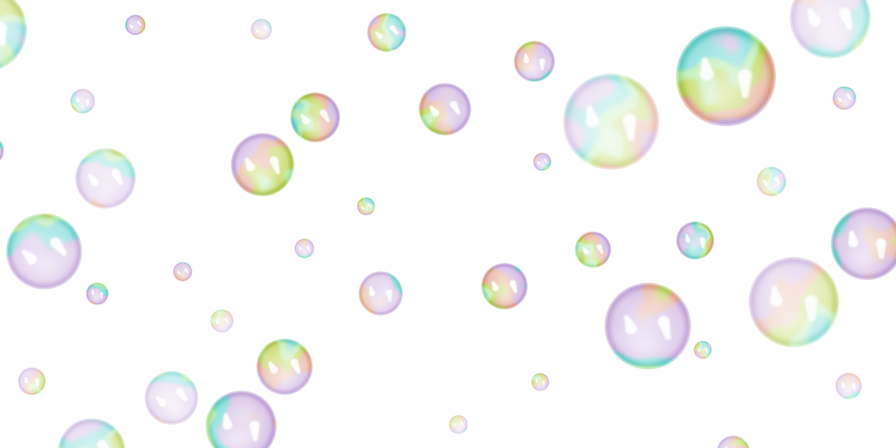
This background is drawn by a WebGL 1 fragment shader. Its source:

```glsl
precision highp float;
uniform vec2 u_resolution;

#define BUBBLES 42
#define MIN_RADIUS 0.02
#define RADIUS_RANGE 0.092
#define SIZE_SKEW 2.2
#define SCATTER 0.12
#define SEED 3.0
#define LAVENDER vec3(0.87, 0.80, 0.92)
#define AQUA vec3(0.60, 0.89, 0.88)
#define MINT vec3(0.80, 0.94, 0.76)
#define LIME vec3(0.82, 0.88, 0.52)
#define PEACH vec3(0.93, 0.78, 0.72)

float hash(float n) {
  return fract(sin(n * 12.9898 + SEED) * 43758.547);
}

vec2 hash2(float n) {
  return vec2(hash(n), hash(n + 57.3));
}

vec2 gradientAt(vec2 cell) {
  float angle = 6.2832 * hash(dot(cell, vec2(1.0, 37.7)));
  return vec2(cos(angle), sin(angle));
}

float gradientNoise(vec2 p) {
  vec2 cell = floor(p);
  vec2 f = p - cell;
  vec2 u = f * f * f * (f * (f * 6.0 - 15.0) + 10.0);
  vec2 e = vec2(1.0, 0.0);
  float low = mix(dot(gradientAt(cell), f),
                  dot(gradientAt(cell + e.xy), f - e.xy), u.x);
  float high = mix(dot(gradientAt(cell + e.yx), f - e.yx),
                   dot(gradientAt(cell + e.xx), f - e.xx), u.x);
  return mix(low, high, u.y);
}

// Cyclic interference colours, t in 0..1
vec3 filmColour(float t) {
  vec3 c = mix(LAVENDER, AQUA, smoothstep(0.30, 0.42, t));
  c = mix(c, MINT, smoothstep(0.47, 0.57, t));
  c = mix(c, LIME, smoothstep(0.60, 0.68, t));
  c = mix(c, PEACH, smoothstep(0.72, 0.82, t));
  return mix(c, LAVENDER, smoothstep(0.87, 1.0, t));
}

// Soft tapered stroke from a to b
float glint(vec2 q, vec2 a, vec2 b, float widthA, float widthB, float blur) {
  vec2 ab = b - a;
  float h = clamp(dot(q - a, ab) / dot(ab, ab), 0.0, 1.0);
  float d = length(q - a - ab * h) - mix(widthA, widthB, h);
  return 1.0 - smoothstep(-blur, blur, d);
}

// Lays one bubble over the backdrop; q is in units of its radius
vec3 addBubble(vec3 backdrop, vec2 q, float id, float pixel) {
  float rad = length(q);
  float cover = 1.0 - smoothstep(1.0 - pixel, 1.0 + pixel, rad);

  // Swirling film, stronger towards the rim
  float angle = 6.2832 * hash(id + 11.0);
  float swirl = gradientNoise(q * 1.4 + id * 7.3);
  float band = hash(id + 23.0) + 0.3 * swirl + 0.14 * rad * rad
             + 0.34 * dot(q, vec2(cos(angle), sin(angle)));
  vec3 film = filmColour(fract(band));
  float strength = mix(0.55, 1.2, hash(id + 31.0));
  float body = strength * (0.65 + 0.55 * rad * rad + 0.25 * swirl);
  vec3 tint = mix(vec3(1.0), film, clamp(body, 0.0, 1.25));

  // Saturated edge and fine bright outline
  float edge = smoothstep(0.76, 0.97, rad);
  tint *= mix(vec3(1.0), film * film, 0.5 * edge * strength);
  float outline = smoothstep(0.94 - pixel, 0.99, rad);

  // Twin reflections and a faint glow below
  float tilt = 0.7 * (hash(id + 43.0) - 0.5);
  vec2 g = mat2(cos(tilt), -sin(tilt), sin(tilt), cos(tilt)) * q;
  float blur = max(pixel, 0.05);
  float shine = glint(g, vec2(-0.38, -0.08), vec2(-0.50, 0.16), 0.14, 0.06, blur);
  shine = max(shine, glint(g, vec2(0.36, 0.12), vec2(0.48, -0.22), 0.14, 0.07, blur));
  float glow = 0.35 * exp(-7.0 * dot(g - vec2(0.0, -0.45), g - vec2(0.0, -0.45)));

  vec3 colour = backdrop * tint;
  colour = mix(colour, vec3(1.0), max(0.92 * shine, glow));
  colour = mix(colour, vec3(1.0), 0.5 * outline);
  return mix(backdrop, colour, cover);
}

void main() {
  vec2 p = gl_FragCoord.xy / u_resolution.y;
  vec2 extent = vec2(u_resolution.x / u_resolution.y, 1.0);
  vec3 colour = vec3(1.0);

  // Evenly spread centres with random drift and mostly small radii
  for (int i = 0; i < BUBBLES; i++) {
    float id = float(i) + 1.0;
    vec2 spread = fract(id * vec2(0.7549, 0.5698) + 0.5);
    vec2 centre = (spread * 1.06 - 0.03) * extent + SCATTER * (hash2(id) - 0.5);
    float radius = MIN_RADIUS + RADIUS_RANGE * pow(fract(id * 0.618 + 0.2), SIZE_SKEW);
    vec2 q = (p - centre) / radius;
    float pixel = 0.75 / (u_resolution.y * radius);
    if (dot(q, q) < 1.5) colour = addBubble(colour, q, id, pixel);
  }
  gl_FragColor = vec4(clamp(colour, 0.0, 1.0), 1.0);
}
```
